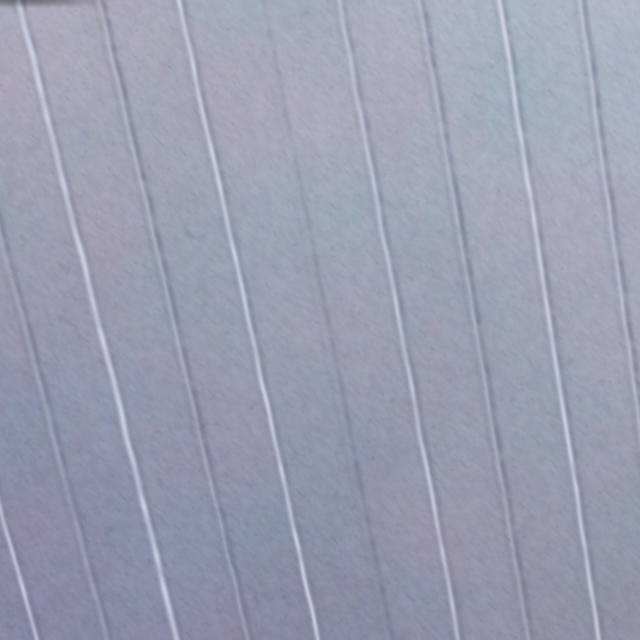
This texture is drawn by a Shadertoy shader. Its source:

```glsl
// Brushed grey-blue panel crossed by slanted grooves that fan apart toward the top.
// A sheared coordinate numbers the grooves: even ones carry a bright ridge, odd ones
// a faint crease; layered noise adds grain, tint blotches and wear along each line.

const vec3 RIDGE_LIGHT = vec3(0.81, 0.82, 0.90);
const vec3 CREASE_DARK = vec3(0.41, 0.43, 0.52);

float hash(vec2 p) {
    p = fract(p * vec2(0.1031, 0.1137));
    p += dot(p, p.yx + 33.33);
    return fract((p.x + p.y) * p.x * 17.31);
}

float noise(vec2 p) {
    vec2 cell = floor(p), f = fract(p);
    f = f * f * (3.0 - 2.0 * f);
    cell += 200.0;
    float low = mix(hash(cell), hash(cell + vec2(1, 0)), f.x);
    float high = mix(hash(cell + vec2(0, 1)), hash(cell + vec2(1, 1)), f.x);
    return mix(low, high, f.y);
}

float fbm(vec2 p) {
    float sum = 0.0, gain = 0.5;
    for (int i = 0; i < 4; i++) {
        sum += gain * noise(p);
        p = mat2(1.6, 1.2, -1.2, 1.6) * p + 7.3;
        gain *= 0.5;
    }
    return sum / 0.9375;
}

float softLine(float d, float width) {
    return exp(-d * d / (width * width));
}

// Broad four-corner light plus cloudy pink and blue tints.
vec3 panelColor(vec2 uv) {
    vec3 bottom = mix(vec3(0.515, 0.525, 0.635), vec3(0.56, 0.575, 0.65), uv.x);
    vec3 top = mix(vec3(0.665, 0.665, 0.725), vec3(0.675, 0.715, 0.775), uv.x);
    vec3 color = mix(bottom, top, uv.y);
    float tint = fbm(uv * 6.0 + 3.0) - 0.5;
    color += tint * vec3(0.075, -0.015, 0.005);
    color += (fbm(uv * 4.0 + 21.0) - 0.5) * 0.045;
    return color;
}

// Fine diagonal streaks with small dark flecks and slight colour noise.
vec3 grain(vec2 uv) {
    vec2 along = vec2(uv.x - uv.y, uv.x + uv.y) * 0.7071;
    float streak = noise(along * vec2(75.0, 170.0)) - 0.5;
    float fine = noise(along * vec2(170.0, 290.0) + 40.0) - 0.5;
    float fleck = smoothstep(0.80, 0.98, noise(along * vec2(90.0, 150.0) + 90.0));
    vec3 chroma = vec3(noise(uv * 60.0), noise(uv * 60.0 + 50.0), noise(uv * 60.0 + 99.0)) - 0.5;
    return vec3(0.030 * streak + 0.026 * fine - 0.028 * fleck) + 0.016 * chroma;
}

// x: ridge strength, y: crease strength, z: ridge width of a numbered groove.
vec3 grooveStyle(float id, float height) {
    float lower = 1.0 - height;
    if (mod(id, 2.0) < 0.5) {
        float strength = id == 4.0 ? 0.55 + 0.25 * lower : 0.85;
        return vec3(strength, 0.32, id == 0.0 ? 0.0048 : 0.0037);
    }
    if (id == 3.0) return vec3(0.0, 0.12 + 0.30 * lower, 0.004);
    if (id < 0.0) return vec3(0.25, 0.40, 0.0042);
    return vec3(id > 6.0 ? 0.45 : 0.32, 0.42, 0.0028);
}

vec3 drawGroove(vec3 color, vec2 uv, float offset, float id) {
    vec3 style = grooveStyle(id, uv.y);
    float wobble = (noise(vec2(id * 9.0, uv.y * 22.0)) - 0.5) * 0.0022;
    float wear = mix(0.65, 1.15, noise(vec2(id * 13.0 + 5.0, uv.y * 38.0)));
    float d = offset + wobble;
    float shade = softLine(d - 0.0070, 0.0048) + 0.35 * softLine(d + 0.0080, 0.0040);
    float chips = mix(0.5, 1.3, noise(vec2(id * 17.0, uv.y * 80.0)));
    color = mix(color, CREASE_DARK, clamp(shade * style.y * chips, 0.0, 1.0));
    float ridge = softLine(d, style.z) * style.x * wear;
    return mix(color, RIDGE_LIGHT, clamp(ridge, 0.0, 1.0));
}

void mainImage(out vec4 fragColor, in vec2 fragCoord) {
    vec2 uv = fragCoord / iResolution.xy;

    // Spacing and starting position both change with height.
    float spacing = mix(0.1098, 0.1253, uv.y);
    float start = mix(0.2773, 0.0286, uv.y);
    float lane = (uv.x - start) / spacing;
    float id = floor(lane + 0.5);
    float offset = (lane - id) * spacing;

    vec3 color = panelColor(uv) + grain(uv);
    color = drawGroove(color, uv, offset, id);

    // Shadowed rim at the upper left corner.
    float rim = smoothstep(0.985, 1.0, uv.y) * (1.0 - smoothstep(0.04, 0.20, uv.x));
    color *= 1.0 - 0.35 * rim;

    fragColor = vec4(clamp(color, 0.0, 1.0), 1.0);
}
```
